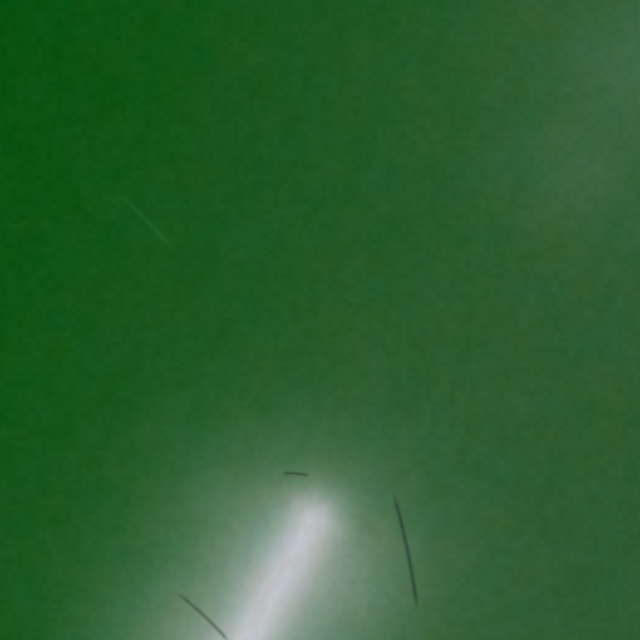
A WebGL 2 fragment shader for this texture:

```glsl
#version 300 es
precision highp float;
// Glossy green surface with a slanted highlight, soft haze, faint grain and scratches.

uniform vec2 u_resolution;
out vec4 fragColor;

const vec3 DEEP_GREEN = vec3(0.02, 0.315, 0.045);
const vec3 PALE_GREEN = vec3(0.18, 0.36, 0.19);
const vec3 HAZE_COLOR = vec3(0.47, 0.56, 0.52);
const vec3 SHEEN_COLOR = vec3(0.78, 0.78, 0.81);
const vec3 SCRATCH_COLOR = vec3(0.17, 0.27, 0.21);

const vec2 CORE_START = vec2(0.37, -0.03);
const vec2 CORE_END = vec2(0.488, 0.185);
const vec2 HALO_END = vec2(0.45, 0.10);
const float CORE_WIDTH = 0.045;
const float HALO_WIDTH = 0.17;
const float VEIL_WIDTH = 0.30;
const float GRAIN_SCALE = 130.0;
const float BLOTCH_SCALE = 22.0;
const float GRAIN_AMOUNT = 0.030;
const float BLOTCH_AMOUNT = 0.022;

float hash(vec2 p) {
    vec3 q = fract(p.xyx * vec3(0.1031, 0.1030, 0.0973));
    q += dot(q, q.yzx + 33.33);
    return fract((q.x + q.y) * q.z);
}

float valueNoise(vec2 p) {
    vec2 cell = floor(p);
    vec2 f = fract(p);
    f = f * f * (3.0 - 2.0 * f);
    return mix(mix(hash(cell), hash(cell + vec2(1, 0)), f.x),
               mix(hash(cell + vec2(0, 1)), hash(cell + vec2(1, 1)), f.x), f.y);
}

float fbm(vec2 p) {
    float sum = 0.0;
    float weight = 0.5;
    for (int i = 0; i < 4; i++) {
        sum += weight * valueNoise(p);
        p = mat2(1.6, 1.2, -1.2, 1.6) * p + 17.3;
        weight *= 0.5;
    }
    return sum / 0.9375;
}

float falloff(float d, float width) {
    return exp(-d * d / (width * width));
}

// x: distance to the segment, y: position along it
vec2 segment(vec2 p, vec2 a, vec2 b) {
    vec2 ab = b - a;
    float t = clamp(dot(p - a, ab) / dot(ab, ab), 0.0, 1.0);
    return vec2(length(p - a - ab * t), t);
}

// Thin bowed line, soft across and tapered at both ends
float scratch(vec2 p, vec2 a, vec2 b, float width, float bow) {
    vec2 side = normalize(vec2(a.y - b.y, b.x - a.x));
    float along = clamp(dot(p - a, b - a) / dot(b - a, b - a), 0.0, 1.0);
    vec2 s = segment(p - side * bow * 4.0 * along * (1.0 - along), a, b);
    float taper = smoothstep(0.0, 0.15, s.y) * smoothstep(1.0, 0.85, s.y);
    return falloff(s.x, width) * taper;
}

void main() {
    vec2 uv = gl_FragCoord.xy / u_resolution;

    // Green ground, paler to the right and slightly downward
    float slope = uv.x + 0.35 * (1.0 - uv.y) + 0.12 * (fbm(uv * 5.0) - 0.5);
    vec3 color = mix(DEEP_GREEN, PALE_GREEN, smoothstep(-0.25, 1.2, slope));

    // Dim haze near the upper right
    vec2 hazeUv = uv + 0.03 * (fbm(uv * 9.0 + 4.0) - 0.5);
    float haze = 0.13 * falloff(length(hazeUv - vec2(0.90, 0.73)), 0.075)
               + 0.15 * falloff(length(hazeUv - vec2(1.02, 0.91)), 0.12)
               + 0.10 * falloff(length(hazeUv - vec2(0.95, 0.85)), 0.25);
    color = mix(color, HAZE_COLOR, haze);

    // Wide veil and halo around the highlight
    float haloDist = segment(uv, CORE_START, HALO_END).x;
    haloDist += 0.035 * (fbm(uv * 8.0 + 11.0) - 0.5);
    color = mix(color, HAZE_COLOR, 0.16 * falloff(haloDist, VEIL_WIDTH));
    color = mix(color, SHEEN_COLOR, 0.56 * falloff(haloDist, HALO_WIDTH));

    // Bright core, brushed along its own direction
    vec2 axis = normalize(CORE_END - CORE_START);
    vec2 brushed = vec2(dot(uv, axis), dot(uv, vec2(axis.y, -axis.x)));
    float streaks = fbm(brushed * vec2(22.0, 75.0)) - 0.5;
    float coreDist = segment(uv, CORE_START, CORE_END).x + 0.022 * streaks;
    float core = falloff(coreDist, CORE_WIDTH);
    color = mix(color, SHEEN_COLOR, 0.88 * core);
    color += 0.09 * streaks * falloff(coreDist, 2.0 * CORE_WIDTH);

    // Scratches: one long, two short, one faint and light
    float marks = 0.75 * scratch(uv, vec2(0.613, 0.235), vec2(0.653, 0.04), 0.0032, 0.004);
    marks += 0.55 * scratch(uv, vec2(0.44, 0.261), vec2(0.485, 0.257), 0.0025, 0.001);
    marks += 0.45 * scratch(uv, vec2(0.275, 0.075), vec2(0.36, -0.005), 0.003, 0.003);
    color = mix(color, SCRATCH_COLOR, min(marks, 1.0));
    color += 0.03 * scratch(uv, vec2(0.18, 0.70), vec2(0.27, 0.61), 0.004, 0.003);

    // Soft grain and mild colour blotches
    float grain = 0.6 * valueNoise(uv * GRAIN_SCALE) + 0.4 * valueNoise(uv * GRAIN_SCALE * 0.5) - 0.5;
    float warmth = fbm(uv * BLOTCH_SCALE + 31.0) - 0.5;
    float coolness = fbm(uv * BLOTCH_SCALE + 73.0) - 0.5;
    color += GRAIN_AMOUNT * grain;
    color += BLOTCH_AMOUNT * vec3(2.0 * warmth, 0.5 * coolness, 2.0 * coolness);

    fragColor = vec4(clamp(color, 0.0, 1.0), 1.0);
}
```
